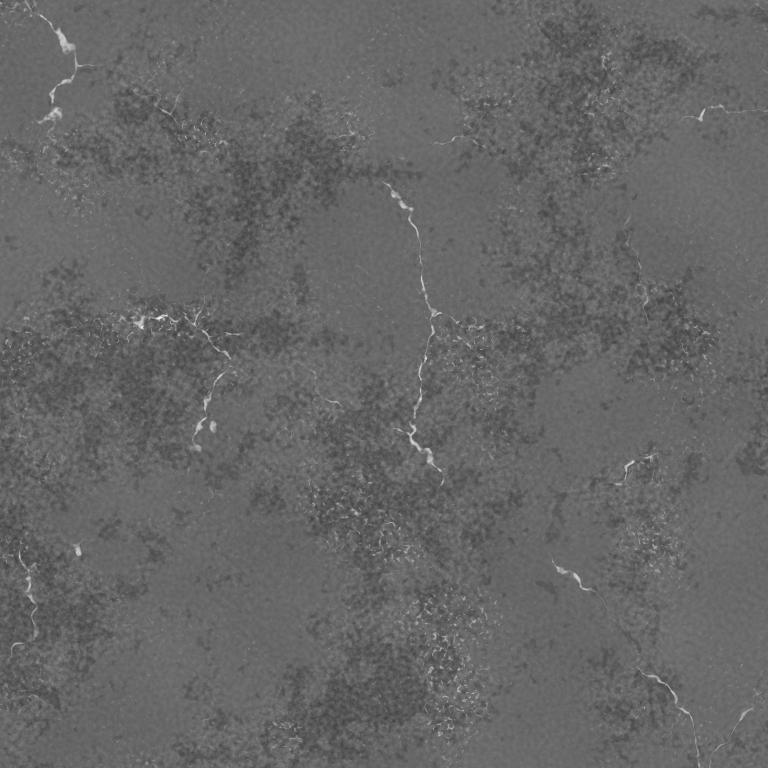
A Shadertoy shader for this texture:

```glsl
// Dark grey marble: calm plates parted by mottled, stained seams, with thin
// jagged pale veins. Stains and crackle come from gradient noise, veins from
// the borders of warped Voronoi cells.

#define BASE_GREY 0.411
#define STAIN_DEPTH 0.064
#define VEIN_GLOW 0.36
#define CRACKLE_GLOW 0.27
#define SPECK_GLOW 0.18
#define GRAIN 0.105
#define VEIN_CELLS 3.6
#define VEIN_WIDTH 0.0032
#define MOTTLE_SCALE 24.0
#define CRACKLE_SCALE 50.0

// Integer hash: two values in 0..1 per lattice point
vec2 hash2(vec2 cell) {
    uvec2 v = uvec2(ivec2(cell) + 4096);
    v = v * 1664525u + 1013904223u;
    v.x += v.y * 1664525u;
    v.y += v.x * 1664525u;
    v ^= v >> 16u;
    v.x += v.y * 1664525u;
    v.y += v.x * 1664525u;
    v ^= v >> 16u;
    return vec2(v & 65535u) / 65535.0;
}

float cornerSlope(vec2 cell, vec2 offset) {
    float angle = 6.28318 * hash2(cell).x;
    return dot(vec2(cos(angle), sin(angle)), offset);
}

// Gradient noise, about -1..1
float gradientNoise(vec2 p) {
    vec2 i = floor(p), f = p - i;
    vec2 u = f * f * f * (f * (f * 6.0 - 15.0) + 10.0);
    vec2 e = vec2(1.0, 0.0);
    float low = mix(cornerSlope(i, f), cornerSlope(i + e, f - e), u.x);
    float high = mix(cornerSlope(i + e.yx, f - e.yx), cornerSlope(i + 1.0, f - 1.0), u.x);
    return 1.4 * mix(low, high, u.y);
}

float fbm(vec2 p, int octaves) {
    float sum = 0.0, amplitude = 0.5;
    mat2 turn = mat2(1.6, 1.2, -1.2, 1.6);
    for (int i = 0; i < octaves; i++) {
        sum += amplitude * gradientNoise(p);
        p = turn * p + 17.3;
        amplitude *= 0.5;
    }
    return sum;
}

// Distance to the nearest Voronoi border, in cell units
float voronoiBorder(vec2 p) {
    vec2 home = floor(p), f = p - home, nearest = vec2(0.0);
    float best = 9.0, border = 9.0;
    for (int y = -1; y <= 1; y++)
    for (int x = -1; x <= 1; x++) {
        vec2 g = vec2(x, y);
        vec2 r = g + hash2(home + g) - f;
        if (dot(r, r) < best) { best = dot(r, r); nearest = r; }
    }
    for (int y = -2; y <= 2; y++)
    for (int x = -2; x <= 2; x++) {
        vec2 g = vec2(x, y);
        vec2 r = g + hash2(home + g) - f;
        vec2 apart = r - nearest;
        if (dot(apart, apart) > 0.0001)
            border = min(border, dot(0.5 * (r + nearest), normalize(apart)));
    }
    return border;
}

void mainImage(out vec4 fragColor, in vec2 fragCoord) {
    vec2 uv = fragCoord / iResolution.y;
    float pixel = 1.0 / iResolution.y;
    vec2 tilted = mat2(0.8, 0.6, -0.6, 0.8) * uv;

    // Broad warp plus a small jagged one for the veins
    vec2 warp = vec2(fbm(uv * 8.0 + 3.1, 4), fbm(uv * 8.0 + 41.7, 4));
    vec2 jag = vec2(fbm(tilted * 46.0 + 8.2, 2), fbm(tilted * 46.0 + 27.5, 2));
    float border = voronoiBorder(uv * VEIN_CELLS + 0.3 * warp + 0.05 * jag + 7.0) / VEIN_CELLS;

    // Broad disturbed zones, strongest along the seams
    float seam = exp(-border * 38.0);
    float zone = fbm(uv * 4.2 + 11.4, 4) + 0.13 * seam;
    float disturbed = smoothstep(-0.12, 0.2, zone);

    // Finely broken stains with crisp rims inside those zones
    float mottle = fbm(uv * MOTTLE_SCALE + 0.8 * warp, 5);
    float crumbs = fbm(tilted * 95.0 + 71.0, 2);
    float stain = smoothstep(0.06, 0.3, 0.68 * mottle + 0.5 * crumbs + 0.76 * zone);

    // Pale veins, present only on some borders, uneven and partly broken
    float presence = smoothstep(0.02, 0.2, fbm(uv * 4.3 + 63.2, 3));
    float breaks = smoothstep(-0.25, 0.25, fbm(tilted * 75.0 + 5.9, 3));
    float width = VEIN_WIDTH * (0.35 + 0.65 * presence) * (0.6 + 0.6 * breaks) + 0.5 * pixel;
    float vein = (1.0 - smoothstep(0.15 * width, width, border)) * presence * mix(0.2, 1.0, breaks);

    // Dusty broken crackle, clustered in disturbed ground
    float line = abs(fbm(tilted * CRACKLE_SCALE + 0.8 * warp + 29.0, 3));
    float cluster = smoothstep(0.0, 0.32, fbm(uv * 6.5 + 85.6, 4) + 0.12 * seam);
    float crackle = (1.0 - smoothstep(0.0, 0.1, line)) * cluster * (0.15 + 0.85 * disturbed);
    crackle *= smoothstep(-0.1, 0.45, gradientNoise(uv * 165.0 + 13.0));

    // Clouds, grain and light specks
    float cloud = 0.044 * fbm(uv * 5.0 + 52.0, 4);
    float grain = GRAIN * (0.55 + 0.9 * disturbed) * fbm(tilted * 150.0 + 9.0, 2);
    float speck = smoothstep(0.42, 0.85, gradientNoise(tilted * 190.0 + 33.0));
    speck *= 0.2 + 0.35 * disturbed + 0.45 * cluster;

    float grey = BASE_GREY + cloud + grain - STAIN_DEPTH * stain;
    grey += SPECK_GLOW * speck + CRACKLE_GLOW * crackle;
    grey += VEIN_GLOW * vein;
    fragColor = vec4(vec3(clamp(grey, 0.0, 1.0)), 1.0);
}
```
